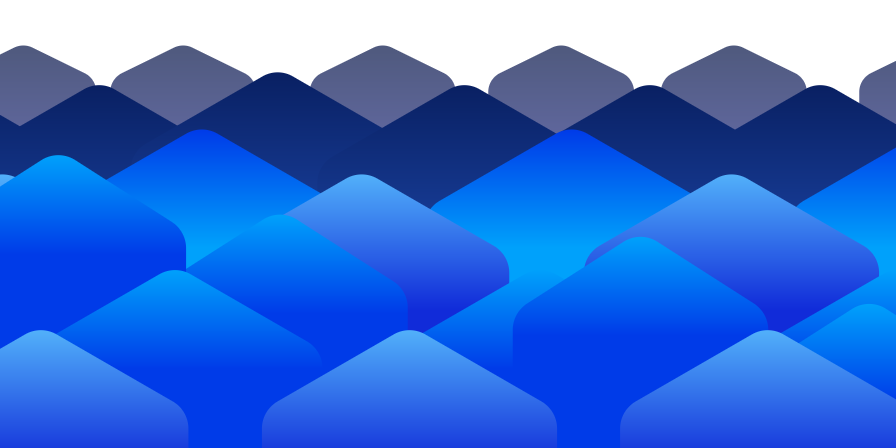
This background is drawn by a Shadertoy shader. Its source:

```glsl
// Layered rows of round-cornered hexagonal hills under a white sky.
// Each hill is a distance field (sloped roof plus upright wall) filled with
// a vertical gradient; rows are painted from the farthest to the nearest.

struct Style {
    float halfWidth;
    float slope;     // roof drop per unit of width
    float radius;    // corner rounding
    float fade;      // gradient length below the peak
    vec3 top;
    vec3 bottom;
};

// Lengths are in design units: the canvas is UNITS high, y runs downward.
const float UNITS = 384.0;
const vec3 SKY = vec3(1.0);
const vec3 AZURE = vec3(0.0, 0.63, 0.985);
const vec3 COBALT = vec3(0.0, 0.23, 0.91);
const vec3 PALE = vec3(0.32, 0.69, 0.98);
const vec3 INDIGO = vec3(0.065, 0.17, 0.85);

const Style HAZE = Style(62.5, 0.49, 18.0, 75.0, vec3(0.31, 0.35, 0.49), vec3(0.37, 0.40, 0.61));
const Style NAVY = Style(126.0, 0.577, 26.0, 110.0, vec3(0.035, 0.125, 0.385), vec3(0.085, 0.225, 0.57));
const Style GLOW = Style(126.5, 0.577, 27.0, 101.0, COBALT, AZURE);
const Style VIOLET = Style(126.5, 0.577, 27.0, 116.0, PALE, INDIGO);
const Style STEEP = Style(109.5, 0.64, 27.0, 85.0, AZURE, COBALT);
const Style BROAD = Style(126.5, 0.577, 27.0, 85.0, AZURE, COBALT);

const int FAR_COUNT = 6;
const float HAZE_PEAK = 39.0;
const float NAVY_PEAK = 73.0;
const float NAVY_RISE = 11.0;   // extra height of the tallest navy hill
const int TALL_HILL = 2;
const float HAZE_X[FAR_COUNT] = float[](20.0, 157.0, 328.0, 481.0, 629.0, 799.0);
const float NAVY_X[FAR_COUNT] = float[](-51.0, 85.0, 238.0, 398.0, 557.0, 703.0);

// Signed distance to a hill that reaches down without end.
float hillDistance(vec2 p, vec2 peak, Style s) {
    vec2 q = vec2(abs(p.x - peak.x), p.y - peak.y - s.radius);
    vec2 roof = vec2(1.0, s.slope) * (s.halfWidth - s.radius);
    float along = clamp(dot(q, roof) / dot(roof, roof), 0.0, 1.0);
    vec2 wall = q - roof;
    float d = min(length(q - roof * along), length(vec2(wall.x, min(wall.y, 0.0))));
    bool inside = q.x < roof.x && q.y > s.slope * q.x;
    return (inside ? -d : d) - s.radius;
}

void paintHill(inout vec3 color, vec2 p, vec2 peak, Style s) {
    float pixel = UNITS / iResolution.y;
    float cover = clamp(0.5 - hillDistance(p, peak, s) / pixel, 0.0, 1.0);
    float blend = clamp((p.y - peak.y) / s.fade, 0.0, 1.0);
    color = mix(color, mix(s.top, s.bottom, blend), cover);
}

// Evenly stepped hills; bend stretches or tightens the spacing along the row.
void paintRow(inout vec3 color, vec2 p, Style s, vec2 first, vec2 stride, float bend, int count) {
    for (int i = 0; i < count; i++) {
        float n = float(i);
        paintHill(color, p, first + stride * n + vec2(bend * n * n, 0.0), s);
    }
}

void mainImage(out vec4 fragColor, in vec2 fragCoord) {
    vec2 p = fragCoord * UNITS / iResolution.y;
    p.y = UNITS - p.y;
    vec3 color = SKY;

    // Far ridges
    for (int i = 0; i < FAR_COUNT; i++) {
        paintHill(color, p, vec2(HAZE_X[i], HAZE_PEAK), HAZE);
    }
    for (int i = 0; i < FAR_COUNT; i++) {
        float rise = i == TALL_HILL ? NAVY_RISE : 0.0;
        paintHill(color, p, vec2(NAVY_X[i], NAVY_PEAK - rise), NAVY);
    }

    // Middle hills
    paintRow(color, p, GLOW, vec2(173.0, 111.0), vec2(319.5, 0.0), -2.5, 3);
    paintRow(color, p, VIOLET, vec2(2.0, 149.5), vec2(303.5, 0.0), 4.5, 3);
    paintRow(color, p, STEEP, vec2(240.0, 184.0), vec2(-190.0, -51.0), 0.0, 2);

    // Near hills
    paintRow(color, p, BROAD, vec2(150.0, 231.5), vec2(316.0, 0.0), -3.0, 3);
    paintRow(color, p, STEEP, vec2(549.0, 203.0), vec2(196.0, 57.5), 0.0, 2);
    paintRow(color, p, VIOLET, vec2(35.0, 283.0), vec2(320.5, 0.0), -4.5, 3);

    fragColor = vec4(color, 1.0);
}
```
